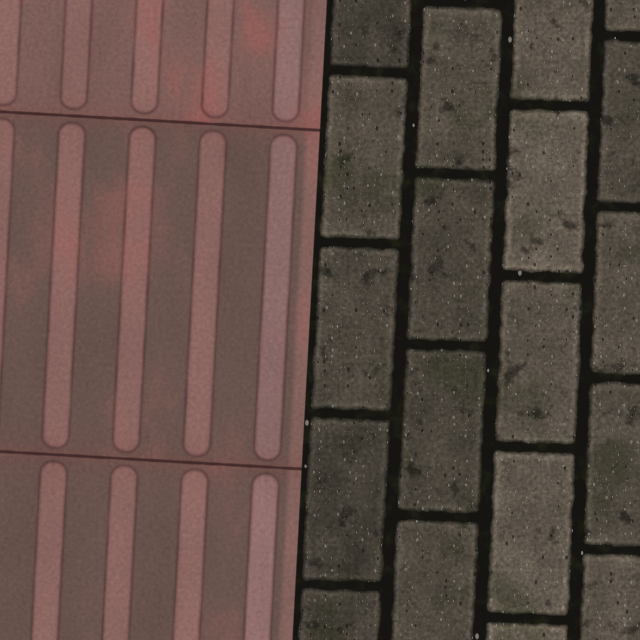
A Shadertoy shader for this texture:

```glsl
#define EDGE 0.511          // where tiles meet pavers
#define TILE_HEIGHT 0.531
#define TILE_SEAM 0.1745
#define BAR_PITCH 0.1107
#define BAR_HALF_WIDTH 0.0205
#define PAVER_SIZE vec2(0.1419, 0.2675)
#define PAVER_GAP vec2(0.0092, 0.0072)
#define PAVER_STAGGER 0.160
#define PAVER_START 0.112
#define SOFTNESS 0.0016

const vec3 CLAY = vec3(0.41, 0.325, 0.30);
const vec3 BAR_PINK = vec3(0.545, 0.40, 0.38);
const vec3 BLUSH = vec3(0.57, 0.35, 0.33);
const vec3 GROOVE = vec3(0.27, 0.17, 0.17);
const vec3 STONE_DARK = vec3(0.215, 0.20, 0.172);
const vec3 STONE_LIGHT = vec3(0.43, 0.39, 0.345);
const vec3 JOINT = vec3(0.085, 0.08, 0.065);
const vec3 MOSS = vec3(0.15, 0.17, 0.09);
const vec3 GRIT = vec3(0.58, 0.57, 0.53);

vec2 hash2(vec2 p) {
    vec3 h = fract(p.xyx * vec3(0.1031, 0.1030, 0.0973));
    h += dot(h, h.yzx + 33.33);
    return fract((h.xx + h.yz) * h.zy);
}

float corner(vec2 cell, vec2 f, vec2 o) {
    return dot(hash2(cell + o) * 2.0 - 1.0, f - o);
}

float gradientNoise(vec2 p) {
    vec2 i = floor(p), f = p - i;
    vec2 u = f * f * f * (f * (f * 6.0 - 15.0) + 10.0);
    return mix(mix(corner(i, f, vec2(0, 0)), corner(i, f, vec2(1, 0)), u.x),
               mix(corner(i, f, vec2(0, 1)), corner(i, f, vec2(1, 1)), u.x), u.y);
}

float fbm(vec2 p) {
    float sum = 0.0, amp = 1.0;
    for (int i = 0; i < 4; i++) {
        sum += amp * gradientNoise(p);
        p = p * 2.03 + 17.3;
        amp *= 0.55;
    }
    return sum;
}

float roundBox(vec2 p, vec2 halfSize, float r) {
    vec2 d = abs(p) - halfSize + r;
    return length(max(d, 0.0)) + min(max(d.x, d.y), 0.0) - r;
}

float inside(float d) {
    float w = max(SOFTNESS, 1.0 / iResolution.y);
    return 1.0 - smoothstep(-w, w, d);
}

// Scattered grains, one candidate per grid cell
float grains(vec2 p, float scale, float density) {
    p *= scale;
    vec2 cell = floor(p), rnd = hash2(cell + 71.0);
    vec2 offset = fract(p) - 0.35 - 0.3 * hash2(cell + 23.0);
    float radius = mix(0.14, 0.33, rnd.y);
    float d = length(offset * vec2(1.25, 0.8));
    return step(rnd.x, density) * (1.0 - smoothstep(radius * 0.4, radius, d));
}

// Ribbed clay tiles
vec3 clayTiles(vec2 q, float across, float grain) {
    float down = (q.y - 0.058 * q.x - TILE_SEAM) / TILE_HEIGHT;
    float row = floor(down), column = floor((EDGE - across) / BAR_PITCH);
    vec2 local = vec2(fract((EDGE - across) / BAR_PITCH) - 0.5, fract(down) - 0.5)
               * vec2(BAR_PITCH, TILE_HEIGHT);
    float bar = roundBox(local, vec2(BAR_HALF_WIDTH, TILE_HEIGHT * 0.5 - 0.011), 0.019);
    float seam = TILE_HEIGHT * 0.5 - abs(local.y);
    float stain = fbm(q * vec2(7.0, 4.0) + row * 9.0);
    float fresh = 1.0 - step(0.0, row);

    vec3 base = mix(CLAY, BAR_PINK * 0.96, 0.65 * fresh);
    base = mix(base, BAR_PINK, 0.75 * smoothstep(EDGE - 0.026, EDGE - 0.015, across));
    vec3 rib = BAR_PINK + (hash2(vec2(column, row)).x - 0.5) * vec2(0.03, 0.02).xyy;
    rib += vec3(0.01, 0.025, 0.035) * (1.0 - step(0.5, column));
    vec3 col = mix(base, rib, inside(bar));
    col = mix(col, BLUSH, smoothstep(0.05, 0.6, stain) * (0.4 + 0.4 * fresh));
    col = mix(col, BLUSH * 0.85, 0.4 * exp(-seam * 60.0));
    col *= 1.0 + 0.09 * stain + 0.10 * grain;

    // Groove around each rib, then the seam between tiles
    float worn = 0.42 + 0.25 * gradientNoise(q * 23.0);
    col = mix(col, GROOVE, worn * exp(-pow(bar / 0.0028, 2.0)));
    float wobble = 0.0012 * gradientNoise(q * 45.0);
    return mix(col, GROOVE * 0.85, 0.85 * inside(seam - 0.0022 + wobble));
}

// Staggered stone pavers
vec3 stonePavers(vec2 q, float across, float grain) {
    float x = (across - EDGE) / PAVER_SIZE.x, column = floor(x);
    float localX = (fract(x) - 0.5) * PAVER_SIZE.x;
    float y = (q.y - PAVER_START - column * PAVER_STAGGER - 0.035 * localX) / PAVER_SIZE.y;
    vec2 id = vec2(column, floor(y));
    vec2 local = vec2(localX, (fract(y) - 0.5) * PAVER_SIZE.y);
    float rough = 0.004 * fbm(q * 38.0);
    float d = roundBox(local, PAVER_SIZE * 0.5 - PAVER_GAP, 0.007) + rough;

    float blotch = fbm(q * 17.0 + id * 5.7);
    float tone = 0.32 + 0.38 * exp(-pow(column - 2.0, 2.0));
    tone += 0.34 * (hash2(id + 40.0).x - 0.5) + 0.32 * blotch;
    vec3 stone = mix(STONE_DARK, STONE_LIGHT, clamp(tone, 0.0, 1.1));
    stone *= 1.0 - 0.4 * smoothstep(0.22, 0.65, fbm(q * 27.0 + 31.0));
    stone = mix(stone, MOSS, 0.35 * smoothstep(0.1, 0.6, fbm(q * 9.0 + 60.0)));
    stone *= 1.0 + 0.28 * grain;
    stone *= 1.0 + 0.13 * exp(-pow((d + 0.007) / 0.004, 2.0));
    stone = mix(stone, JOINT, 0.5 * smoothstep(-0.006, 0.0, d));
    stone = mix(stone, GRIT, 0.55 * grains(q, 105.0, 0.10) + 0.35 * grains(q + 0.37, 170.0, 0.12));
    stone = mix(stone, JOINT, 0.6 * grains(q + 0.71, 85.0, 0.09));

    vec3 joint = mix(JOINT, MOSS, 0.5 * smoothstep(0.0, 0.6, fbm(q * 30.0)));
    joint = mix(joint, GRIT, 0.8 * grains(q + 0.13, 60.0, 0.03));
    return mix(joint, stone, inside(d));
}

void mainImage(out vec4 fragColor, in vec2 fragCoord) {
    vec2 q = fragCoord / iResolution.xy;
    q.y = 1.0 - q.y;
    float lean = mix(0.054, 0.040, smoothstep(0.5, 0.95, q.x));
    float across = q.x + lean * q.y;
    float grain = gradientNoise(q * 150.0) + 0.6 * gradientNoise(q * 260.0);
    vec3 col = mix(stonePavers(q, across, grain), clayTiles(q, across, grain), inside(across - EDGE));
    fragColor = vec4(col, 1.0);
}
```
